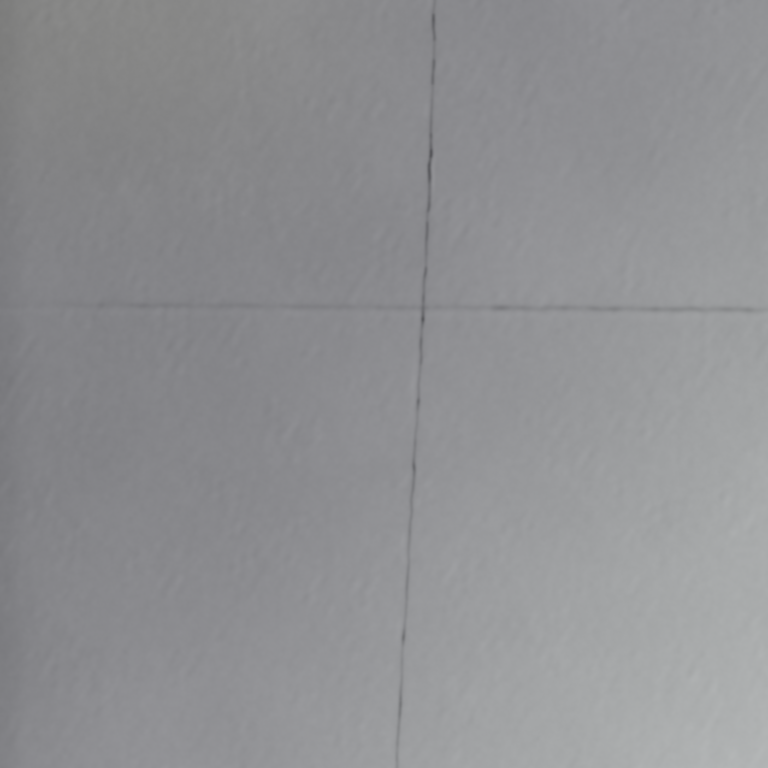
Reproduce this texture procedurally as a Shadertoy shader.

```glsl
// Grey plaster panels in soft side light, divided by two thin crossing seams.
#define SEAM_WIDTH 0.0026
#define SEAM_DEPTH 0.095
#define CROSS_WIDTH 0.0040
#define CROSS_DEPTH 0.075
#define GRAIN_SCALE 130.0
#define GRAIN_AMOUNT 0.020
#define PIT_AMOUNT 0.022
#define BLOTCH_AMOUNT 0.034
#define EDGE_SHADE 0.025

float hash(vec2 p) {
    vec3 q = fract(vec3(p.xyx) * 0.1031);
    q += dot(q, q.yzx + 33.33);
    return fract((q.x + q.y) * q.z);
}

float noise(vec2 p) {
    vec2 cell = floor(p), f = fract(p);
    f = f * f * (3.0 - 2.0 * f);
    return mix(mix(hash(cell), hash(cell + vec2(1, 0)), f.x),
               mix(hash(cell + vec2(0, 1)), hash(cell + vec2(1, 1)), f.x), f.y);
}

float fbm(vec2 p) {
    float sum = 0.0, amp = 0.5;
    for (int i = 0; i < 4; i++) {
        sum += amp * noise(p);
        p = mat2(0.8, 0.6, -0.6, 0.8) * p * 2.03 + 7.1;
        amp *= 0.5;
    }
    return sum / 0.9375;
}

float bell(float d, float width) {
    return exp(-d * d / (width * width));
}

// Smooth curve through three stops at 0, 0.5 and 1
float threeStops(vec3 stops, float t) {
    float bend = 2.0 * (stops.x - 2.0 * stops.y + stops.z);
    return mix(stops.x, stops.z, t) - bend * t * (1.0 - t);
}

// Light falls off from the lower right corner, with a dim patch at the left
float wallLight(vec2 uv) {
    vec3 rows = vec3(threeStops(vec3(0.535, 0.618, 0.702), uv.x),
                     threeStops(vec3(0.510, 0.557, 0.636), uv.x),
                     threeStops(vec3(0.522, 0.540, 0.566), uv.x));
    float light = threeStops(rows, uv.y);
    light -= 0.012 * bell(length((uv - vec2(0.2, 0.42)) * vec2(1.0, 1.3)), 0.2);
    return light - EDGE_SHADE * (1.0 - smoothstep(0.0, 0.045, uv.x));
}

// Warm at the upper left, cool in the middle, neutral at the lower right
vec3 wallTint(vec2 uv) {
    float warm = smoothstep(0.6, 1.0, uv.y) * (1.0 - smoothstep(0.15, 0.65, uv.x));
    float pale = smoothstep(0.7, 1.5, uv.x + 0.6 * (1.0 - uv.y));
    vec3 tint = mix(vec3(-0.002, -0.001, 0.013), vec3(-0.006, 0.003, 0.004), pale);
    return mix(tint, vec3(0.001, 0.001, -0.002), warm);
}

// Sparse slanted scratches, each lit on one side and dark on the other
float plasterPits(vec2 uv) {
    vec2 p = mat2(0.85, 0.53, -0.53, 0.85) * uv * vec2(75.0, 75.0);
    p *= vec2(1.4, 0.8);
    float relief = noise(p) - noise(p + vec2(0.55, 0.15));
    return relief * (0.35 + 0.65 * smoothstep(0.45, 0.7, noise(uv * 22.0 + 9.0)));
}

// Upright seam: a faint leaning groove with dark broken dashes
float uprightSeam(vec2 uv) {
    float path = 0.5165 + 0.049 * uv.y + 0.037 * uv.y * uv.y * (1.0 - uv.y);
    path += 0.0020 * (noise(vec2(uv.y * 60.0, 3.0)) - 0.5);
    float d = uv.x - path;
    float dash = smoothstep(0.35, 0.85, noise(vec2(uv.y * 85.0, 8.0)));
    dash *= mix(0.22, 0.65, smoothstep(0.42, 0.62, uv.y));
    float accent = 1.0 * bell(uv.y - 0.785, 0.035) + 0.9 * bell(uv.y - 0.582, 0.007);
    accent += 0.6 * bell(uv.y - 0.478, 0.006) + 0.8 * bell(uv.y - 0.392, 0.008);
    accent += 0.65 * bell(uv.y - 0.172, 0.010) + 0.75 * bell(uv.y - 0.075, 0.016);
    accent += 0.6 * bell(uv.y - 0.973, 0.008);
    accent *= 0.55 + 0.8 * noise(vec2(uv.y * 130.0, 11.0));
    float rim = 0.030 * bell(d - 0.0052, 0.0025) * bell(uv.y - 0.77, 0.025);
    rim += 0.016 * bell(d + 0.0075, 0.004) * smoothstep(0.5, 0.8, noise(vec2(uv.y * 28.0, 5.0)));
    float groove = 0.32 + 0.35 * noise(vec2(uv.y * 25.0, 17.0)) + dash + accent;
    return rim - SEAM_DEPTH * groove * bell(d, SEAM_WIDTH) - 0.008 * bell(d, 0.006);
}

// Level seam: soft smudges on the left, a firmer line to the right
float levelSeam(vec2 uv) {
    float path = 0.6040 - 0.0075 * uv.x;
    path += 0.0018 * (noise(vec2(uv.x * 60.0, 14.0)) - 0.5);
    float d = uv.y - path;
    float smudge = noise(vec2(uv.x * 75.0, 21.0));
    float strength = 0.34 * smoothstep(0.03, 0.2, uv.x) + 0.42 * smoothstep(0.60, 0.70, uv.x);
    strength *= 0.45 + 0.9 * smudge;
    strength += 0.8 * bell(uv.x - 0.653, 0.009) + 0.4 * bell(uv.x - 0.551, 0.007);
    float sheen = 0.009 * bell(d + 0.009, 0.005);
    return sheen - CROSS_DEPTH * strength * bell(d, CROSS_WIDTH) - 0.006 * bell(d, 0.009);
}

void mainImage(out vec4 fragColor, in vec2 fragCoord) {
    vec2 uv = fragCoord / iResolution.xy;

    // Broad light and colour
    vec3 color = wallLight(uv) + wallTint(uv);

    // Cloudy stains, fine grain and shallow scratches
    color += BLOTCH_AMOUNT * (fbm(uv * 6.0 + 4.0) - 0.5);
    color += GRAIN_AMOUNT * (fbm(uv * GRAIN_SCALE + 30.0) - 0.5);
    color += PIT_AMOUNT * plasterPits(uv);

    // Seams
    color += uprightSeam(uv) + levelSeam(uv);

    fragColor = vec4(clamp(color, 0.0, 1.0), 1.0);
}
```
